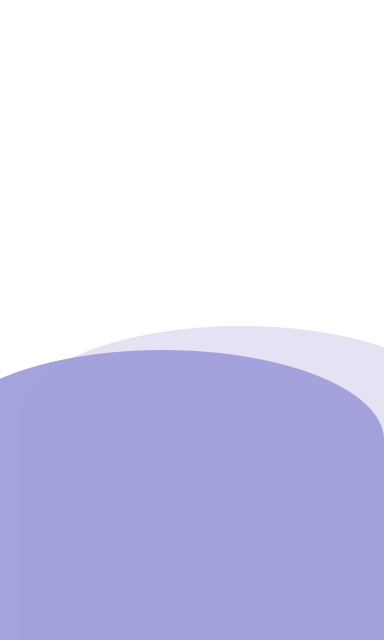
Reproduce this background procedurally as a WebGL 2 fragment shader.

```glsl
#version 300 es
precision highp float;

uniform vec2 u_resolution;
out vec4 fragColor;

// Colours
const vec3 PAPER = vec3(1.0);
const vec3 BACK_TINT = vec3(0.894, 0.888, 0.953);
const vec3 FRONT_TINT = vec3(0.627, 0.622, 0.862);
const float FRONT_OPACITY = 0.95;

// Domes, in fractions of the canvas width and height
const vec2 DOME_RADII = vec2(0.577, 0.1406);
const vec2 BACK_CENTER = vec2(0.628, 0.350);
const vec2 FRONT_CENTER = vec2(0.423, 0.3125);

// Coverage of a half ellipse standing on straight sides
float domeCoverage(vec2 uv, vec2 center, vec2 radii) {
    vec2 q = (uv - center) / radii;
    q.y = max(q.y, 0.0);
    float edge = length(q) - 1.0;

    // Edge slope per pixel, for an even one-pixel blend
    vec2 slope = q / (max(length(q), 1e-4) * radii * u_resolution);
    return clamp(0.5 - edge / max(length(slope), 1e-5), 0.0, 1.0);
}

void main() {
    vec2 uv = gl_FragCoord.xy / u_resolution;

    // Pale dome behind, slightly translucent dome in front
    float back = domeCoverage(uv, BACK_CENTER, DOME_RADII);
    float front = domeCoverage(uv, FRONT_CENTER, DOME_RADII);

    vec3 color = mix(PAPER, BACK_TINT, back);
    color = mix(color, FRONT_TINT, front * FRONT_OPACITY);
    fragColor = vec4(color, 1.0);
}
```
